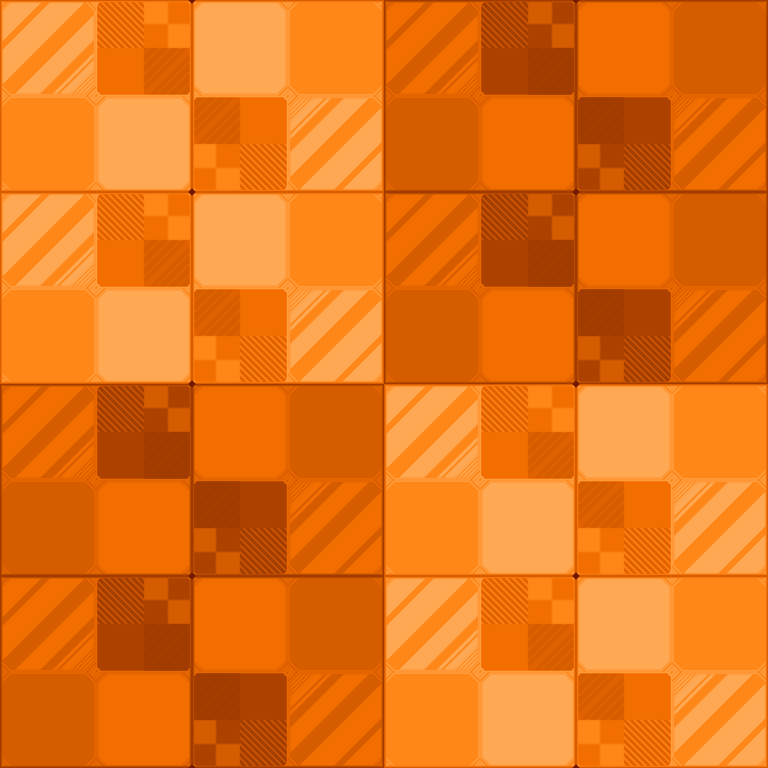
Give the GLSL for this pattern, as a WebGL 1 fragment shader.

```glsl
precision highp float;
// Orange patchwork: striped, plain and checkered tiles in light and dark quarters.

uniform vec2 u_resolution;

#define TILES 8.0        // tiles across and down
#define HALF_TILE 0.475  // half width of a tile inside its frame
#define CHAMFER 0.09     // cut at the tile corners
#define RING_STEP 0.034  // spacing of the frame lines
#define SEAM 0.011       // half width of the block seams
#define HATCH 14.0       // hatch lines per tile
#define DARKEN 2.0       // tone steps between light and dark quarters

// Ramp from pale (0) to deep brown (6); fractions blend neighbours.
vec3 tone(float level) {
  vec3 c = vec3(1.00, 0.66, 0.33);
  c = mix(c, vec3(1.00, 0.53, 0.10), clamp(level, 0.0, 1.0));
  c = mix(c, vec3(0.95, 0.43, 0.00), clamp(level - 1.0, 0.0, 1.0));
  c = mix(c, vec3(0.84, 0.36, 0.00), clamp(level - 2.0, 0.0, 1.0));
  c = mix(c, vec3(0.68, 0.26, 0.00), clamp(level - 3.0, 0.0, 1.0));
  c = mix(c, vec3(0.63, 0.23, 0.00), clamp(level - 4.0, 0.0, 1.0));
  return mix(c, vec3(0.45, 0.10, 0.00), clamp(level - 5.0, 0.0, 1.0));
}

// Coverage of a region where d < 0.
float fill(float d, float px) {
  return 1.0 - smoothstep(-0.6 * px, 0.6 * px, d);
}

float band(float x, float center, float halfWidth, float px) {
  return fill(abs(x - center) - halfWidth, px);
}

// Repeating lines, one per unit of x.
float lines(float x, float halfWidth, float px) {
  return band(fract(x), 0.5, halfWidth, px);
}

float stripedTile(vec2 p, float px) {
  float u = p.x + p.y;
  float stripes = band(u, 0.50, 0.045, px);
  stripes = max(stripes, band(u, 1.02, 0.115, px));
  stripes = max(stripes, band(u, 1.46, 0.065, px));
  stripes = max(stripes, band(u, 1.585, 0.014, px));
  float corner = lines(u / 0.045, 0.25, px / 0.045) * fill(1.70 - u, px);
  return max(stripes, 0.8 * corner);
}

// Four small patches: hatch, checks, plain and faintly streaked.
float patchTile(vec2 p, float px) {
  float hatch = mix(2.7, 1.3, lines((p.x - p.y) * HATCH, 0.2, px * HATCH));
  vec2 side = clamp((p - vec2(0.75, 0.25)) / px, -1.0, 1.0);
  float checks = 1.5 - 0.5 * side.x * side.y;
  float u = p.x + p.y;
  float streak = max(lines(u * 9.0, 0.13, px * 9.0), band(u, 1.5, 0.05, px));
  float streaked = 3.0 - 0.3 * streak;
  vec2 half2 = smoothstep(-px, px, p - 0.5);
  return mix(mix(hatch, checks, half2.x), mix(2.0, streaked, half2.x), half2.y);
}

void main() {
  vec2 uv = gl_FragCoord.xy / u_resolution;
  uv.y = 1.0 - uv.y;
  vec2 q = uv * TILES;
  float px = TILES / min(u_resolution.x, u_resolution.y);

  // Odd rows are the even rows turned half way round.
  vec2 cell = floor(q);
  vec2 p = fract(q);
  float kind = mod(cell.x, 4.0);
  if (mod(cell.y, 2.0) > 0.5) {
    kind = 3.0 - kind;
    p = 1.0 - p;
  }

  // Tile face: stripes, patches, pale plain, mid plain.
  bool patched = kind > 0.5 && kind < 1.5;
  float face = 1.0;
  if (kind < 0.5) face = stripedTile(p, px);
  else if (patched) face = patchTile(p, px);
  else if (kind < 2.5) face = 0.0;

  // Chamfered frame with concentric lines.
  float cut = patched ? 0.03 : CHAMFER;
  float halfTile = patched ? HALF_TILE + 0.01 : HALF_TILE;
  vec2 a = abs(p - 0.5);
  float d = max(max(a.x, a.y) - halfTile, (a.x + a.y - 2.0 * halfTile + cut) * 0.7071);
  float ring = lines(d / RING_STEP + 0.1, 0.2, px / RING_STEP);
  float frame = mix(1.0, 0.25, ring);
  float level = mix(frame, face, fill(d, px));

  // Small rings where four tiles meet.
  float joint = length(0.5 - a);
  level = mix(level, 0.2, 0.8 * band(joint, 0.038, 0.009, px));

  // Darker seams around every block of two by two tiles.
  vec2 s = abs(mod(q + 1.0, 2.0) - 1.0);
  float seam = min(s.x, s.y);
  level = mix(level, 1.6, fill(seam - 2.2 * SEAM, px));
  level = mix(level, 3.0, fill(seam - SEAM, px));

  // Quarters alternate between light and dark.
  vec2 quarter = floor(uv * 2.0);
  level += DARKEN * mod(quarter.x + quarter.y, 2.0);

  // Deep knots on alternate seam crossings.
  float knotX = abs(mod(q.x, 4.0) - 2.0);
  level = mix(level, 6.0, fill(knotX + s.y - 0.04, px));

  gl_FragColor = vec4(tone(level), 1.0);
}
```
